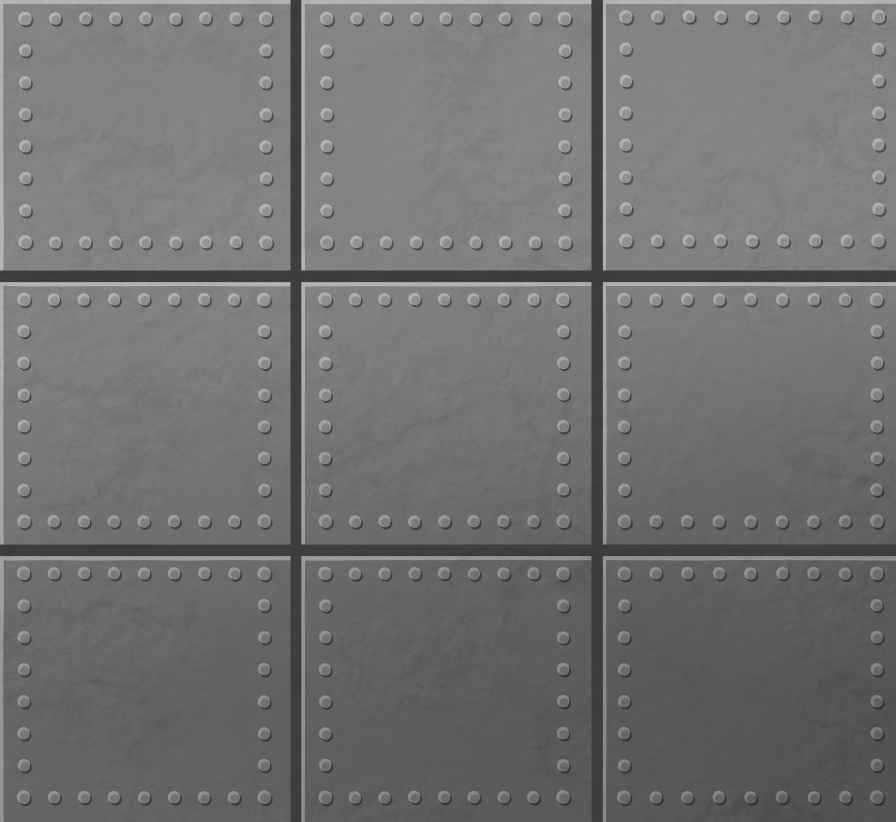
Give the GLSL for this texture, as a WebGL 2 fragment shader.

```glsl
#version 300 es
precision highp float;
uniform vec2 u_resolution;
out vec4 fragColor;

// Sheet layout in design units, y pointing down
const vec2 SHEET = vec2(768.0, 705.0);
const vec3 LEFT = vec3(0.0, 258.3, 516.7);
const vec3 WIDTH = vec3(249.0, 248.7, 254.0);
const vec3 TOP = vec3(0.0, 242.0, 477.0);
const vec3 HEIGHT = vec3(232.0, 225.0, 232.0);
const vec3 RIVET_SPAN_X = vec3(206.0, 204.0, 216.5);
const vec3 RIVET_SPAN_Y = vec3(192.0, 190.4, 192.0);
const vec2 RIVET_STEPS = vec2(8.0, 7.0);
const float HALF_GAP = 5.0;
const float GROOVE = 0.24;

float hash(vec2 p) {
  return fract(sin(dot(p, vec2(127.1, 311.7))) * 43758.5453);
}

float noise(vec2 p) {
  vec2 i = floor(p), f = fract(p);
  f = f * f * (3.0 - 2.0 * f);
  return mix(mix(hash(i), hash(i + vec2(1, 0)), f.x),
             mix(hash(i + vec2(0, 1)), hash(i + vec2(1, 1)), f.x), f.y);
}

float fbm(vec2 p) {
  float sum = 0.0, amp = 0.5;
  for (int i = 0; i < 5; i++) {
    sum += amp * noise(p);
    p = mat2(1.6, 1.2, -1.2, 1.6) * p + 7.3;
    amp *= 0.5;
  }
  return sum;
}

// Thin line where the noise crosses its middle value
float crease(vec2 p, float width) {
  return 1.0 - smoothstep(0.0, width, abs(fbm(p) - 0.48));
}

float disc(vec2 d, float radius, float aa) {
  return 1.0 - smoothstep(-aa, aa, length(d) - radius);
}

float below(float x, float edge, float aa) {
  return 1.0 - smoothstep(-aa, aa, x - edge);
}

// Faint rocky relief running across all panels
float rockRelief(vec2 p) {
  vec2 warp = vec2(fbm(p / 50.0), fbm(p / 50.0 + 19.0)) - 0.5;
  vec2 w = p + 28.0 * warp;
  float patches = fbm(w / 95.0 + 3.0) - 0.48;
  float cracks = crease(w / vec2(150.0, 95.0) + 11.0, 0.04);
  float rough = mix(0.4, 1.0, smoothstep(0.36, 0.58, fbm(p / 80.0 + 31.0)));
  float wrinkles = crease(w / vec2(22.0, 17.0) + 5.0, 0.05);
  float slope = fbm(w / 13.0) - fbm((w + vec2(1.6, 2.0)) / 13.0);
  return 0.02 * patches - 0.016 * cracks * rough
       + rough * (0.095 * slope - 0.016 * wrinkles) + 0.005;
}

// Even light above, fading into the lower right corner
float sheetLight(vec2 uv) {
  float fall = smoothstep(0.3, 0.95, uv.y);
  float side = smoothstep(0.15, 0.65, uv.y);
  return 0.512 - 0.118 * fall - 0.075 * uv.x * side;
}

// Domed rivet: cast shadow, bright upper-left rim, flat face
float addRivet(float shade, vec2 d, float radius, float aa) {
  float light = shade;
  shade = mix(shade, light * 0.58, disc(d - vec2(1.5, 2.0), radius, aa + 0.3));
  shade = mix(shade, light + 0.18, disc(d, radius, aa));
  return mix(shade, light + 0.06, disc(d - vec2(1.1, 1.4), radius - 1.2, aa + 0.2));
}

// Rivets on the border of a regular grid
float addRivetFrame(float shade, vec2 q, vec2 span, vec2 cell, float aa) {
  vec2 pitch = span / RIVET_STEPS;
  vec2 k = clamp(round(q / pitch), vec2(0.0), RIVET_STEPS);
  bvec2 onSide = equal(k, vec2(0.0));
  bvec2 onFarSide = equal(k, RIVET_STEPS);
  if (!any(onSide) && !any(onFarSide)) return shade;
  vec2 seed = k + 13.0 * cell;
  vec2 jitter = 0.5 * (vec2(hash(seed), hash(seed + 5.7)) - 0.5);
  bool corner = (onSide.x || onFarSide.x) && (onSide.y || onFarSide.y);
  return addRivet(shade, q - k * pitch - jitter, corner ? 5.7 : 5.2, aa);
}

void main() {
  vec2 uv = gl_FragCoord.xy / u_resolution;
  uv.y = 1.0 - uv.y;
  vec2 p = uv * SHEET;
  float aa = 0.6 * SHEET.x / u_resolution.x;

  // Panel under this point
  int col = int(p.x > LEFT.y - HALF_GAP) + int(p.x > LEFT.z - HALF_GAP);
  int row = int(p.y > TOP.y - HALF_GAP) + int(p.y > TOP.z - HALF_GAP);
  vec2 cell = vec2(col, row);
  vec2 q = p - vec2(LEFT[col], TOP[row]);
  vec2 size = vec2(WIDTH[col], HEIGHT[row]);

  float relief = rockRelief(p);
  float plate = sheetLight(uv) + relief;

  // Bright bevel along the top and left
  float wobble = 0.6 * (noise(p / 40.0) - 0.5);
  float bevel = max(below(q.x, 3.0 + wobble, aa), below(q.y, 3.5 + wobble, aa));
  float shade = mix(plate, plate + 0.19, bevel);

  vec2 firstRivet = vec2(col == 2 ? 18.2 : 20.3, 14.6);
  if (row == 0) firstRivet += vec2(1.3, col == 2 ? -0.4 : 1.0);
  vec2 span = vec2(RIVET_SPAN_X[col], RIVET_SPAN_Y[row]);
  shade = addRivetFrame(shade, q - firstRivet, span, cell, aa);

  // Dark groove between panels
  vec2 outside = max(-q, q - size);
  float inside = below(max(outside.x, outside.y), 0.0, aa);
  shade = mix(GROOVE + 0.5 * relief, shade, inside);

  fragColor = vec4(vec3(shade), 1.0);
}
```
